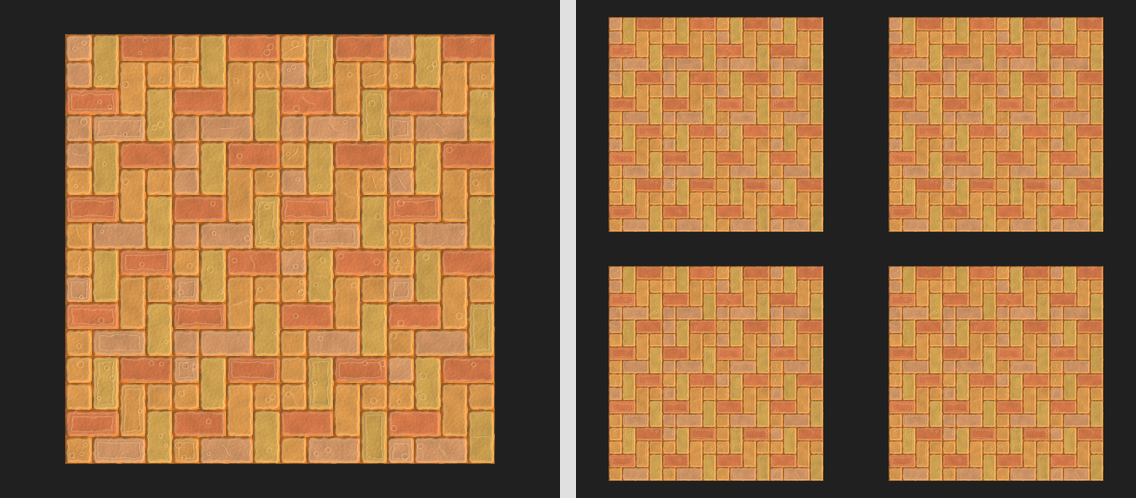
Left: one tile. Right: repeated 2 by 2.
Give the GLSL for this pattern, as a Shadertoy shader.

```glsl
// A square panel of worn clay pavers on a dark ground, 4 x 4 repeats of a herringbone block.
// Each cell finds its paver from (column - row) mod 4; rounded boxes with wobbling edges
// form a height field that is lit from the lower right. All noise wraps over the panel.

const float CELLS = 16.0;        // cells across the panel, four per repeat
const float PANEL_SIDE = 0.862;  // share of the canvas height
const vec3 GROUND = vec3(0.127);
const vec3 RED = vec3(0.81, 0.46, 0.28);
const vec3 PINK = vec3(0.80, 0.57, 0.39);
const vec3 ORANGE = vec3(0.83, 0.58, 0.30);
const vec3 YELLOW = vec3(0.79, 0.62, 0.31);
const vec3 PALE = vec3(0.87, 0.71, 0.50);
const vec3 SHADOW = vec3(0.50, 0.32, 0.15);
const vec3 GLOW = vec3(0.98, 0.64, 0.24);
const vec3 EMBER = vec3(0.89, 0.45, 0.15);

struct Paver { vec2 center; vec2 halfSize; vec3 color; };

vec2 hash2(vec2 p) {
    vec3 a = fract(p.xyx * vec3(0.1031, 0.1030, 0.0973));
    a += dot(a, a.yzx + 33.33);
    return fract((a.xx + a.yz) * a.zy);
}

float cornerSlope(vec2 corner, vec2 offset, float period) {
    float angle = 6.2832 * hash2(mod(corner, period) + 7.0).x;
    return dot(vec2(cos(angle), sin(angle)), offset);
}

// Gradient noise over the panel: whole frequency per cell, so it wraps
float noise(vec2 q, float frequency) {
    vec2 p = q * frequency, i = floor(p), f = p - i;
    float period = CELLS * frequency;
    vec2 u = f * f * f * (f * (f * 6.0 - 15.0) + 10.0), e = vec2(1.0, 0.0);
    return mix(mix(cornerSlope(i, f, period), cornerSlope(i + e, f - e, period), u.x),
               mix(cornerSlope(i + e.yx, f - e.yx, period),
                   cornerSlope(i + 1.0, f - 1.0, period), u.x), u.y);
}

// Diagonal steps 0, 1 are upright halves, 2, 3 lying halves; some pairs split into squares
Paver findPaver(vec2 q) {
    vec2 cell = floor(q), place = mod(cell, 4.0);
    float diagonal = mod(place.x - place.y + 4.0, 4.0);
    bool lying = diagonal > 1.5;
    bool split = lying ? place.y == 1.0 : place.x == 0.0;
    bool secondHalf = diagonal == 0.0 || diagonal == 3.0;
    vec2 axis = split ? vec2(0.0) : lying ? vec2(1.0, 0.0) : vec2(0.0, 1.0);
    vec2 origin = cell - (secondHalf ? axis : vec2(0.0));
    vec2 size = 1.0 + axis;
    vec3 color = lying ? (place.y == 3.0 ? PINK : RED) : (place.x == 2.0 ? ORANGE : YELLOW);
    if (split) color = place.x == 0.0 && hash2(cell + 3.0).x < 0.45 ? PINK : ORANGE;
    return Paver(origin + 0.5 * size, 0.5 * size, color);
}

float roundBox(vec2 p, vec2 halfSize, float radius) {
    vec2 d = abs(p) - halfSize + radius;
    return length(max(d, 0.0)) + min(max(d.x, d.y), 0.0) - radius;
}

float paverEdge(vec2 q, Paver b) {
    float wobble = 0.045 * noise(q, 4.0) + 0.02 * noise(q, 9.0);
    return roundBox(q - b.center, b.halfSize - 0.045, 0.13) + wobble;
}

float ridge(float distance, float width) {
    return exp(-distance * distance / (width * width));
}

// Raised marks: pit rims, a curved scratch, or a worn inner outline
float wear(vec2 q, Paver b, float edge) {
    vec2 p = q - b.center, luck = hash2(b.center * 2.0 + 51.0);
    float marks = 0.0;
    for (float i = 0.0; i < 3.0; i++) {
        vec2 spot = hash2(b.center * 2.0 + 19.0 * i), trait = hash2(b.center * 2.0 + 31.0 * i + 5.0);
        float r = length(p - (spot * 2.0 - 1.0) * (b.halfSize - 0.2));
        float radius = mix(0.05, 0.12, trait.y);
        marks += step(trait.x, 0.27) * (ridge(r - radius, 0.032) - 0.5 * ridge(r, 0.6 * radius));
    }
    vec2 along = vec2(cos(luck.y * 6.2832), sin(luck.y * 6.2832));
    float bend = dot(p, vec2(-along.y, along.x)) + 0.2 * noise(q, 2.0);
    float span = smoothstep(0.38, 0.2, abs(dot(p, along)));
    marks += step(luck.x, 0.18) * span * ridge(bend, 0.03);
    marks += step(0.84, luck.x) * ridge(edge + 0.18 + 0.08 * noise(q, 2.0), 0.035);
    return marks * smoothstep(-0.02, -0.1, edge);
}

float surfaceHeight(vec2 q) {
    Paver b = findPaver(q);
    float edge = paverEdge(q, b);
    float grain = 0.026 * noise(q, 9.0) + 0.02 * noise(q, 4.0);
    return 0.26 * smoothstep(0.09, -0.06, edge) + grain + 0.028 * wear(q, b, edge);
}

vec3 paving(vec2 q, float pixel) {
    Paver b = findPaver(q);
    float edge = paverEdge(q, b), h = surfaceHeight(q);
    vec2 e = vec2(0.03, 0.0);
    vec2 slope = vec2(surfaceHeight(q + e) - h, surfaceHeight(q + e.yx) - h) / e.x;
    float light = dot(-slope, normalize(vec2(1.0, 0.55)));

    // Paver face: mottling, pale rim and marks, then relief
    float tone = 1.0 + 0.08 * noise(q, 2.0) + 0.05 * (hash2(b.center * 2.0).y - 0.5);
    float rim = ridge(edge + 0.07, 0.04) * (0.32 + 0.35 * noise(q, 3.0));
    vec3 face = mix(b.color * tone, PALE, clamp(rim + 0.3 * wear(q, b, edge), 0.0, 0.6));
    face *= 1.0 + clamp(0.12 * light, -0.28, 0.2);

    // Joint: brown in shade, glowing where lit
    vec3 joint = mix(SHADOW, GLOW, smoothstep(-1.2, 1.2, light));
    joint = mix(joint, EMBER, clamp(0.3 + 0.8 * noise(q, 2.0), 0.0, 0.7));
    float soft = max(0.025, pixel);
    return mix(joint, face, smoothstep(soft, -soft, edge));
}

void mainImage(out vec4 fragColor, in vec2 fragCoord) {
    vec2 uv = (fragCoord - 0.5 * iResolution.xy) / iResolution.y;
    vec2 q = (vec2(uv.x, -uv.y) / PANEL_SIDE + 0.5) * CELLS;
    float pixel = CELLS / (PANEL_SIDE * iResolution.y);
    float border = roundBox(q - 0.5 * CELLS, vec2(0.5 * CELLS), 0.0);
    float panel = smoothstep(0.5 * pixel, -0.5 * pixel, border);
    fragColor = vec4(mix(GROUND, paving(q, pixel), panel), 1.0);
}
```
